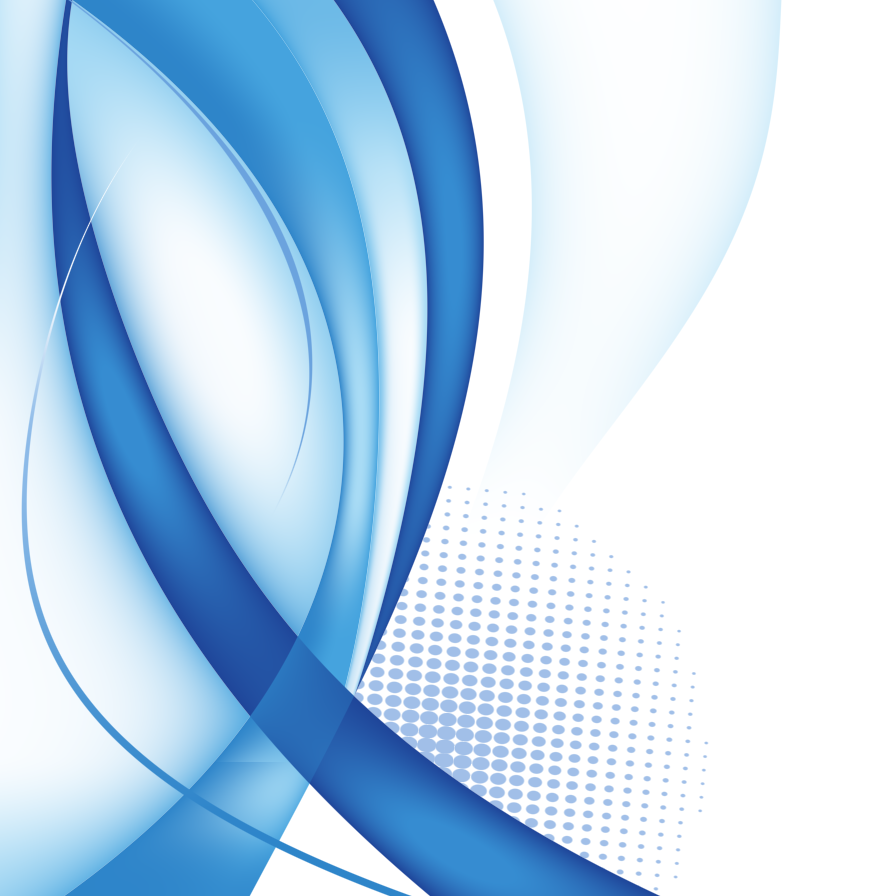
Reproduce this background procedurally as a Shadertoy shader.

```glsl
// Overlapping glossy blue ribbons with thin swooshes and a halftone dot fan on white.
#define WHITE vec3(0.985, 0.993, 1.0)
#define PALE vec3(0.66, 0.86, 0.96)
#define SKY vec3(0.27, 0.64, 0.87)
#define AZURE vec3(0.18, 0.52, 0.79)
#define NAVY vec3(0.12, 0.27, 0.60)
#define DOT_COLOR vec3(0.63, 0.75, 0.91)
#define DOT_CELL vec2(0.0208, 0.0152)
#define DOT_CENTER vec2(0.488, 0.840)
#define DOT_REACH 0.306
#define DOT_TILT 0.09

// Quartic through five x positions, evenly spaced from top (y = 0) to bottom (y = 1)
float curveX(float y, vec4 a, float last) {
    float s = 4.0 * y;
    float d1 = a.y - a.x;
    float d2 = a.z - 2.0 * a.y + a.x;
    float d3 = a.w - 3.0 * a.z + 3.0 * a.y - a.x;
    float d4 = last - 4.0 * a.w + 6.0 * a.z - 4.0 * a.y + a.x;
    return a.x + s * (d1 + (s - 1.0) / 2.0 * (d2 + (s - 2.0) / 3.0 * (d3 + (s - 3.0) / 4.0 * d4)));
}

// Approximate signed distance to the curve, positive on its right
float edge(vec2 p, vec4 a, float last) {
    float x = curveX(p.y, a, last);
    float slope = (curveX(p.y + 0.002, a, last) - x) / 0.002;
    return (p.x - x) / sqrt(1.0 + slope * slope);
}

float cover(float d) {
    float px = 0.8 / iResolution.y;
    return smoothstep(-px, px, d);
}

float band(float left, float right) { return cover(left) * cover(-right); }

float across(float left, float right) { return clamp(left / max(left - right, 1e-4), 0.0, 1.0); }

float bump(float x, float center, float width) {
    float d = (x - center) / width;
    return exp(-d * d);
}

float glow(float d, float width) { return exp(-max(d, 0.0) / width); }

// Rows of ellipses that shrink away from the fan center
float halftone(vec2 p) {
    float c = cos(DOT_TILT), s = sin(DOT_TILT);
    mat2 turn = mat2(c, -s, s, c);
    vec2 q = turn * (p - DOT_CENTER) / DOT_CELL;
    vec2 cell = floor(q) + 0.5;
    float reach = length(cell * DOT_CELL * turn) / DOT_REACH;
    float radius = mix(0.55, 0.09, reach);
    return cover((radius - length(q - cell)) * DOT_CELL.y) * step(reach, 1.0);
}

void mainImage(out vec4 fragColor, in vec2 fragCoord) {
    vec2 p = fragCoord / iResolution.xy;
    p.y = 1.0 - p.y;
    float t = p.y;

    // Ribbon edges
    float navyR = edge(p, vec4(0.486, 0.542, 0.508, 0.410), 0.280);
    float navyL = edge(p, vec4(0.374, 0.473, 0.466, 0.406), 0.306);
    float skyR = edge(p, vec4(0.283, 0.406, 0.424, 0.391), 0.286);
    float skyL = edge(p, vec4(0.081, 0.319, 0.385, 0.3125), 0.072);
    float sweepL = edge(p, vec4(0.074, 0.059, 0.108, 0.242), 0.482);
    float sweepR = edge(p, vec4(0.081, 0.103, 0.198, 0.370), 0.740);
    float veilL = edge(p, vec4(0.553, 0.596, 0.552, 0.449), 0.300);
    float veilR = edge(p, vec4(0.876, 0.829, 0.667, 0.560), 0.992);

    // Pale veil and dots on the right
    vec3 col = vec3(1.0);
    float veil = 0.5 * glow(veilL, 0.035) + 0.5 * glow(-veilR, 0.04);
    veil *= band(veilL, veilR) * (1.0 - smoothstep(0.25, 0.62, t));
    col = mix(col, PALE, veil);
    col = mix(col, DOT_COLOR, halftone(p) * cover(navyR) * cover(sweepR));

    // Outer left wash
    vec3 wash = mix(WHITE, PALE, 0.6 * glow(p.x, 0.035) * (1.0 - smoothstep(0.1, 0.5, t)));
    wash = mix(wash, PALE, 0.8 * smoothstep(0.84, 1.0, t));
    wash = mix(wash, SKY, 0.75 * glow(-sweepL, mix(0.018, 0.05, t)));
    wash = mix(wash, SKY, 0.75 * glow(-skyL, 0.04) * smoothstep(0.65, 0.85, t));
    col = mix(col, wash, cover(-sweepL) * cover(-skyL));

    // Lens between the sweep and the sky ribbon
    vec2 lensPos = vec2(p.x - 0.225 - 0.35 * (t - 0.34), t - 0.37) / vec2(0.125, 0.29);
    vec3 lens = mix(WHITE, PALE, smoothstep(0.25, 1.2, length(lensPos)));
    lens = mix(lens, AZURE, 0.65 * glow(sweepR, 0.022) * smoothstep(0.05, 0.3, t));
    lens = mix(lens, SKY, 0.25 * glow(-skyL, 0.03));
    col = mix(col, lens, band(sweepR, skyL));

    // Sky ribbon
    float u = across(skyL, min(skyR, 0.0) + max(navyR, skyR) * step(0.85, t));
    float sheen = smoothstep(0.12, 0.45, t) * (1.0 - smoothstep(0.55, 0.72, t)) + 0.8 * bump(t, 0.88, 0.06);
    vec3 ribbon = mix(AZURE, SKY, smoothstep(0.1, 0.7, u));
    ribbon = mix(ribbon, PALE, sheen * 4.0 * u * (1.0 - u));
    ribbon = mix(ribbon, AZURE, 0.75 * smoothstep(0.92, 1.0, t));
    float body = cover(-navyR);
    col = mix(col, ribbon, band(skyL, skyR) * body);

    // Light ribbon
    u = across(skyR, navyL);
    vec3 light = mix(PALE, WHITE, smoothstep(0.1, 0.4, t) * smoothstep(0.0, 0.45, u * (1.0 - u) * 2.0));
    light = mix(light, SKY, 0.6 * (1.0 - smoothstep(0.0, 0.2, t)) + 0.45 * glow(skyR, 0.01));
    col = mix(col, light, band(skyR, navyL) * body);

    // Navy ribbon
    u = across(navyL, navyR);
    float shine = pow(4.0 * u * (1.0 - u), 0.8) * (0.2 + 0.85 * bump(t, 0.27, 0.28));
    col = mix(col, mix(NAVY, AZURE + 0.03, min(shine, 1.0)), band(navyL, navyR));

    // Diagonal sweep, lighter where it crosses the sky ribbon
    u = across(sweepL, sweepR);
    shine = 4.0 * u * (1.0 - u) * (0.12 + bump(t, 0.47, 0.17) + bump(t, 0.95, 0.1));
    vec3 sweep = mix(NAVY, AZURE + 0.03, min(shine, 1.0));
    float overlap = band(skyL, navyR) * smoothstep(0.66, 0.7, t);
    sweep = mix(sweep, AZURE, overlap * (0.3 + 0.45 * glow(skyL, 0.05)));
    col = mix(col, sweep, band(sweepL, sweepR));

    // Thin swooshes
    float arc = abs(edge(p, vec4(0.078, 0.307, 0.336, 0.154), -0.292));
    float arcWidth = 0.0006 + 0.0035 * bump(t, 0.26, 0.14);
    col = mix(col, vec3(0.42, 0.64, 0.87), cover(arcWidth - arc) * (1.0 - smoothstep(0.48, 0.58, t)));
    float tail = abs(edge(p, vec4(0.326, 0.100, 0.031, 0.074), 0.449));
    float tailWidth = mix(0.0003, 0.0042, smoothstep(0.15, 0.85, t));
    vec3 tailColor = mix(WHITE, vec3(0.55, 0.73, 0.91), smoothstep(0.3, 0.5, t));
    tailColor = mix(tailColor, AZURE, smoothstep(0.5, 0.95, t));
    col = mix(col, tailColor, cover(tailWidth - tail) * smoothstep(0.15, 0.22, t));

    fragColor = vec4(col, 1.0);
}
```
